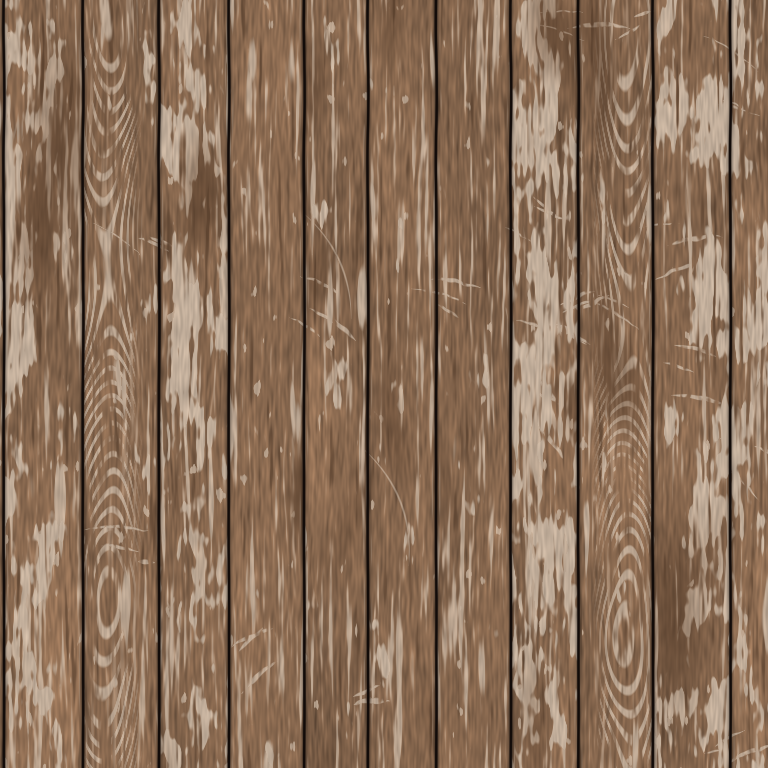
This texture is drawn by a WebGL 2 fragment shader. Its source:

```glsl
#version 300 es
precision highp float;

uniform vec2 u_resolution;
out vec4 fragColor;

const vec3 GAP = vec3(0.07, 0.045, 0.035);
const vec3 DARK_WOOD = vec3(0.35, 0.25, 0.175);
const vec3 WOOD = vec3(0.51, 0.39, 0.295);
const vec3 BARE_WOOD = vec3(0.77, 0.695, 0.62);

// Uneven plank borders, then how worn each plank is and where across it
const int PLANKS = 12;
const float SEAMS[13] = float[13](-0.09, 0.005, 0.108, 0.207, 0.298, 0.396, 0.479,
                                  0.568, 0.665, 0.753, 0.850, 0.951, 1.05);
const float WEAR[12] = float[12](0.0, 0.17, -0.24, 0.16, -0.3, -0.25, -0.22,
                                 -0.25, 0.23, -0.22, 0.18, 0.08);
const float WORN_SIDE[12] = float[12](0.5, 0.0, 0.8, 0.55, 0.5, 0.4, 0.5,
                                      0.6, 0.4, 0.2, 1.0, 0.1);

vec2 hash2(vec2 p) {
    vec3 q = fract(p.xyx * vec3(0.1031, 0.1030, 0.0973));
    q += dot(q, q.yzx + 33.33);
    return fract((q.xx + q.yz) * q.zy);
}

float gradientNoise(vec2 p) {
    vec2 cell = floor(p), f = p - cell;
    vec2 s = f * f * f * (f * (f * 6.0 - 15.0) + 10.0);
    vec2 e = vec2(0.0, 1.0);
    float a = dot(hash2(cell) * 2.0 - 1.0, f);
    float b = dot(hash2(cell + e.yx) * 2.0 - 1.0, f - e.yx);
    float c = dot(hash2(cell + e.xy) * 2.0 - 1.0, f - e.xy);
    float d = dot(hash2(cell + e.yy) * 2.0 - 1.0, f - e.yy);
    return mix(mix(a, b, s.x), mix(c, d, s.x), s.y);
}

// Ragged, slightly upright blotches
float blotches(vec2 p) {
    return gradientNoise(p * vec2(22.0, 9.0))
         + 0.6 * gradientNoise(p * vec2(55.0, 24.0))
         + 0.4 * gradientNoise(p * vec2(150.0, 48.0));
}

// Nested arches of flat-sawn grain around a vertical axis
float archGrain(vec2 p, float axis) {
    float bend = gradientNoise(p * vec2(14.0, 6.0));
    float x = p.x - axis + 0.012 * gradientNoise(vec2(p.y * 4.0, 7.5));
    float rings = 2300.0 * x * x + 6.0 * sin(p.y * 8.0) + 9.0 * p.y + 2.5 * bend;
    return 0.5 + 0.5 * sin(6.2832 * rings);
}

// Tapered, slightly curved stroke
float scratch(vec2 p, vec2 centre, float angle, float halfLength, float halfWidth, float edge) {
    vec2 q = p - centre;
    vec2 axis = vec2(cos(angle), sin(angle));
    q = vec2(dot(q, axis), dot(q, vec2(-axis.y, axis.x)));
    q.y += 3.0 * q.x * q.x;
    float taper = 1.0 - pow(q.x / halfLength, 2.0);
    return step(0.0, taper) * (1.0 - smoothstep(-edge, edge, abs(q.y) - halfWidth * taper));
}

// Clusters of roughly parallel scuffs
float scuffs(vec2 p, float edge) {
    float mark = 0.0;
    for (int i = 0; i < 54; i++) {
        vec2 cluster = vec2(float(i / 3), 17.0);
        vec2 a = hash2(vec2(float(i), 41.0));
        vec2 b = hash2(vec2(float(i), 73.0));
        vec2 centre = hash2(cluster) + (a - 0.5) * vec2(0.07, 0.09);
        float angle = (hash2(cluster + 5.0).x - 0.55) * 1.3 + (b.x - 0.5) * 0.5;
        float size = mix(0.012, 0.045, b.y);
        mark = max(mark, scratch(p, centre, angle, size, mix(0.001, 0.0032, a.x), edge));
    }
    return mark;
}

float stain(vec2 p, vec2 centre, vec2 size) {
    vec2 q = (p - centre) / size;
    return exp(-dot(q, q));
}

void main() {
    vec2 p = gl_FragCoord.xy / u_resolution;
    float edge = max(0.0008, 0.8 / u_resolution.x);

    // Plank lookup with slightly wavering borders
    float x = p.x + 0.0016 * gradientNoise(vec2(p.y * 9.0, 3.4));
    int id = 0;
    for (int i = 1; i < PLANKS; i++) if (x > SEAMS[i]) id = i;
    float left = SEAMS[id], right = SEAMS[id + 1];
    float across = (x - left) / (right - left);
    float seam = min(x - left, right - x);
    float seed = float(id);
    vec2 local = p + vec2(seed * 0.37, seed * 3.71);

    // Fine vertical grain
    vec2 wood = local + vec2(0.006 * gradientNoise(local * vec2(9.0, 4.0)), 0.0);
    float fine = gradientNoise(wood * vec2(185.0, 9.0));
    float broad = gradientNoise(wood * vec2(75.0, 3.5));
    float fibre = gradientNoise(wood * vec2(290.0, 38.0));
    float grain = 0.65 * fine + 0.5 * broad + 0.15 * fibre;
    float density = gradientNoise(local * vec2(16.0, 2.5));
    float bare = 0.8 * smoothstep(0.1, 0.32, grain + 0.3 * density);

    // Arched grain on two of the planks
    if (id % 7 == 2) {
        float axis = mix(left, right, id == 2 ? 0.32 : 0.66);
        float arches = archGrain(vec2(x, local.y), axis);
        float broken = smoothstep(-0.25, 0.1, gradientNoise(local * vec2(45.0, 11.0)) + 0.4 * fibre);
        float reach = 1.0 - smoothstep(0.02, 0.05, abs(x - axis));
        bare = max(bare * (1.0 - 0.6 * reach), 0.85 * reach * broken * smoothstep(0.5, 0.9, arches));
    }

    // Worn areas, long flakes and small chips
    float wear = blotches(local) + WEAR[id] - 0.42 * abs(across - WORN_SIDE[id]) + 0.35 * fine;
    float worn = smoothstep(0.08, 0.22, wear) * smoothstep(-0.32, -0.08, grain);
    float flake = smoothstep(0.33, 0.42, gradientNoise(local * vec2(48.0, 6.5)) + 0.2 * fine);
    float chip = smoothstep(0.4, 0.47, gradientNoise(local * vec2(62.0, 34.0)) + 0.2 * fibre);
    bare = max(max(bare, 0.95 * worn), max(0.85 * flake, 0.75 * chip));

    // Scuffs and two long scratches
    vec2 rough = p + 0.004 * vec2(gradientNoise(p * 60.0), gradientNoise(p * 60.0 + 19.0));
    float patchy = smoothstep(-0.28, 0.05, gradientNoise(p * vec2(130.0, 60.0)) + 0.3 * fine);
    float marks = scuffs(rough, edge) * patchy;
    marks = max(marks, 0.8 * scratch(p, vec2(0.442, 0.66), -1.15, 0.075, 0.0012, edge));
    marks = max(marks, 0.8 * scratch(p, vec2(0.52, 0.35), -1.18, 0.085, 0.0012, edge));
    bare = max(bare, 0.85 * marks);

    // Brown tone, stains and dark pores
    float tone = 0.22 * gradientNoise(local * vec2(8.0, 2.5)) + 0.3 * fibre + 0.25 * fine;
    vec3 color = WOOD * (1.04 + tone);
    float stains = stain(p, vec2(0.08, 0.82), vec2(0.035, 0.11))
                 + stain(p, vec2(0.88, 0.2), vec2(0.035, 0.11))
                 + smoothstep(0.15, 0.5, gradientNoise(local * vec2(13.0, 4.0)));
    stains = min(stains, 1.0);
    float pores = smoothstep(0.2, 0.42, -grain);
    color = mix(color, DARK_WOOD, clamp(0.65 * stains + 0.55 * pores, 0.0, 0.85));
    color = mix(color, BARE_WOOD * (1.0 + 0.2 * fibre), bare * (1.0 - 0.5 * stains));

    // Rounded plank borders and dark gaps
    float rim = smoothstep(0.0035, 0.0045, seam) * (1.0 - smoothstep(0.0045, 0.0065, seam));
    color = mix(color, BARE_WOOD, 0.35 * rim * smoothstep(0.0, 0.25, gradientNoise(local * vec2(20.0, 14.0))));
    color *= mix(0.7, 1.0, smoothstep(0.001, 0.006, seam));
    float gap = 1.0 - smoothstep(-edge, edge, seam - 0.0017);
    fragColor = vec4(mix(color, GAP, gap), 1.0);
}
```
